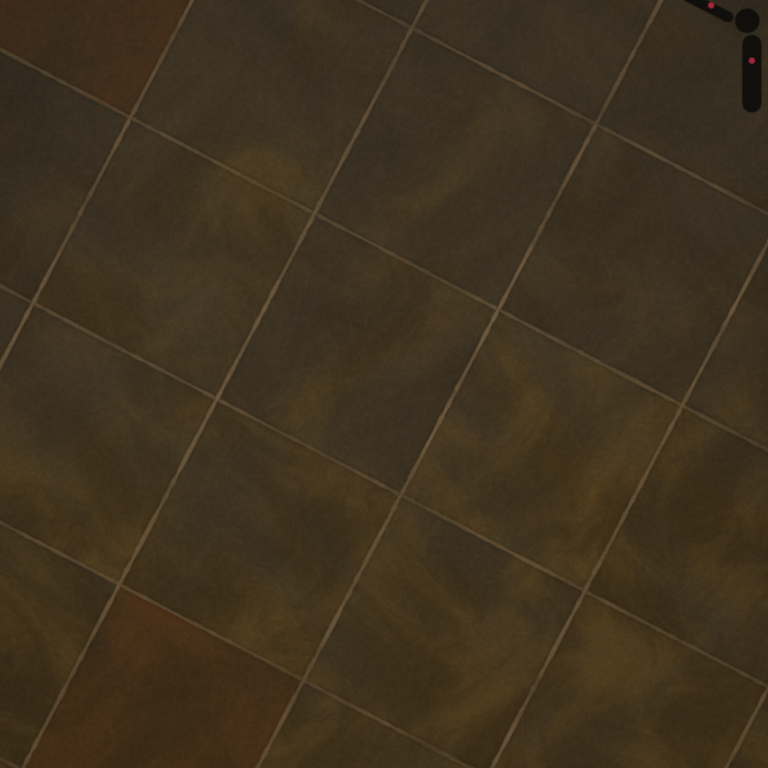
Reproduce this texture procedurally as a three.js fragment shader.

```glsl
// Dark brown slate floor tiles on a tilted grid with thin worn grout and a small dark strap in the corner.
varying vec2 vUv;

// Layout, in canvas units
const vec2 GRID_ORIGIN = vec2(0.522, 0.3555);
const vec2 STEP_ACROSS = vec2(0.2395, -0.125);
const vec2 STEP_DOWN = vec2(-0.127, -0.2415);
const float TILE_SIZE = 0.271;
const vec2 GROUT_HALF_WIDTH = vec2(0.0025, 0.0021);
const vec2 GROUT_STRENGTH = vec2(0.88, 0.62);
const float EDGE_SOFT = 0.0017;

// Colours
const vec3 SLATE = vec3(0.225, 0.190, 0.135);
const vec3 UMBER = vec3(0.248, 0.190, 0.100);
const vec3 OCHRE = vec3(0.292, 0.222, 0.112);
const vec3 RUST = vec3(0.275, 0.170, 0.085);
const vec3 GROUT = vec3(0.430, 0.350, 0.245);
const vec3 STRAP = vec3(0.065, 0.060, 0.045);
const vec3 STUD = vec3(0.650, 0.150, 0.230);

// Wear and variation
const vec2 RUST_TILE_LOW = vec2(-1.0, 1.0);
const vec2 RUST_TILE_HIGH = vec2(-3.0, -2.0);
const float TILE_TONE = 0.07;
const float CLOUD_SCALE = 13.0;
const float MOTTLE_SCALE = 85.0;
const float GRAIN_SCALE = 210.0;

vec2 hash2(vec2 p) {
  vec3 q = fract(vec3(p.xyx) * vec3(0.1031, 0.1030, 0.0973));
  q += dot(q, q.yzx + 33.33);
  return fract((q.xx + q.yz) * q.zy);
}

// Distance to the nearest scattered point, about 0 to 1
float cellular(vec2 p) {
  vec2 cell = floor(p);
  float nearest = 2.0;
  for (int y = -1; y <= 1; y++) {
    for (int x = -1; x <= 1; x++) {
      vec2 c = cell + vec2(float(x), float(y));
      nearest = min(nearest, distance(p, c + hash2(c)));
    }
  }
  return nearest;
}

// Warped, layered sines, about -1 to 1
float clouds(vec2 p) {
  float sum = 0.0;
  float amp = 0.6;
  for (int i = 0; i < 5; i++) {
    p += 0.8 * sin(p.yx * 0.9 + vec2(1.3, 4.1));
    sum += amp * sin(p.x) * cos(p.y);
    p = mat2(0.8, 0.6, -0.6, 0.8) * p * 1.75 + 2.7;
    amp *= 0.62;
  }
  return sum;
}

// Position measured in tiles along the two grid directions
vec2 toGrid(vec2 p) {
  vec2 d = p - GRID_ORIGIN;
  float det = STEP_ACROSS.x * STEP_DOWN.y - STEP_ACROSS.y * STEP_DOWN.x;
  return vec2(d.x * STEP_DOWN.y - d.y * STEP_DOWN.x,
              STEP_ACROSS.x * d.y - STEP_ACROSS.y * d.x) / det;
}

float capsule(vec2 p, vec2 a, vec2 b, float radius) {
  vec2 pa = p - a;
  vec2 ba = b - a;
  return length(pa - ba * clamp(dot(pa, ba) / dot(ba, ba), 0.0, 1.0)) - radius;
}

float cover(float dist) {
  return 1.0 - smoothstep(-EDGE_SOFT, EDGE_SOFT, dist);
}

void main() {
  vec2 grid = toGrid(vUv);
  vec2 tile = floor(grid);
  vec2 seed = hash2(tile + 40.0);

  // Stone: cool above, warm below, with clouds that differ per tile
  float cloud = clouds(vUv * CLOUD_SCALE + seed * 9.0);
  float drift = clouds(vUv * CLOUD_SCALE * 1.6 + seed.yx * 17.0 + 5.0);
  float cool = smoothstep(-0.15, 1.0, vUv.y + 0.45 * cloud + 0.25 * (seed.x - 0.5));
  vec3 color = mix(UMBER, OCHRE, smoothstep(-0.5, 0.6, drift));
  color = mix(color, SLATE, cool);
  float rust = step(distance(tile, RUST_TILE_LOW), 0.5) + step(distance(tile, RUST_TILE_HIGH), 0.5);
  color = mix(color, RUST, rust * (0.5 + 0.3 * drift));

  // Mottling, grain and tone of each tile
  float mottle = cellular(vUv * MOTTLE_SCALE + 2.0 * cloud) - 0.5;
  float grain = cellular(vUv * GRAIN_SCALE) - 0.5;
  color *= 1.0 + 0.07 * drift + 0.08 * mottle + 0.10 * grain + TILE_TONE * (seed.y - 0.5);

  // Grout: x holds the steep joints, y the shallow ones
  vec2 joint = abs(fract(grid + 0.5) - 0.5) * TILE_SIZE;
  joint += 0.0005 * sin(grid.yx * 41.0 + 3.0 * sin(grid.yx * 13.0));
  vec2 line = 1.0 - smoothstep(GROUT_HALF_WIDTH - EDGE_SOFT, GROUT_HALF_WIDTH + EDGE_SOFT, joint);
  float wear = clamp(0.82 + 0.3 * clouds(vUv * 21.0 + 3.0) + 0.2 * grain, 0.3, 1.0);
  line *= GROUT_STRENGTH * wear;
  color *= 1.0 - 0.08 * (1.0 - smoothstep(0.002, 0.009, min(joint.x, joint.y)));
  color = mix(color, GROUT, max(line.x, line.y));

  // Light falls off toward the corners
  color *= 1.06 - 0.32 * dot(vUv - 0.5, vUv - 0.5);

  // Dark strap with two studs
  float strap = capsule(vUv, vec2(0.979, 0.942), vec2(0.979, 0.866), 0.0125);
  strap = min(strap, capsule(vUv, vec2(0.895, 1.005), vec2(0.948, 0.978), 0.007));
  strap = min(strap, length(vUv - vec2(0.973, 0.973)) - 0.016);
  float stud = min(length(vUv - vec2(0.979, 0.921)), length(vUv - vec2(0.926, 0.993))) - 0.004;
  color = mix(color, STRAP, cover(strap));
  color = mix(color, STUD, cover(stud));

  gl_FragColor = vec4(color, 1.0);
}
```
